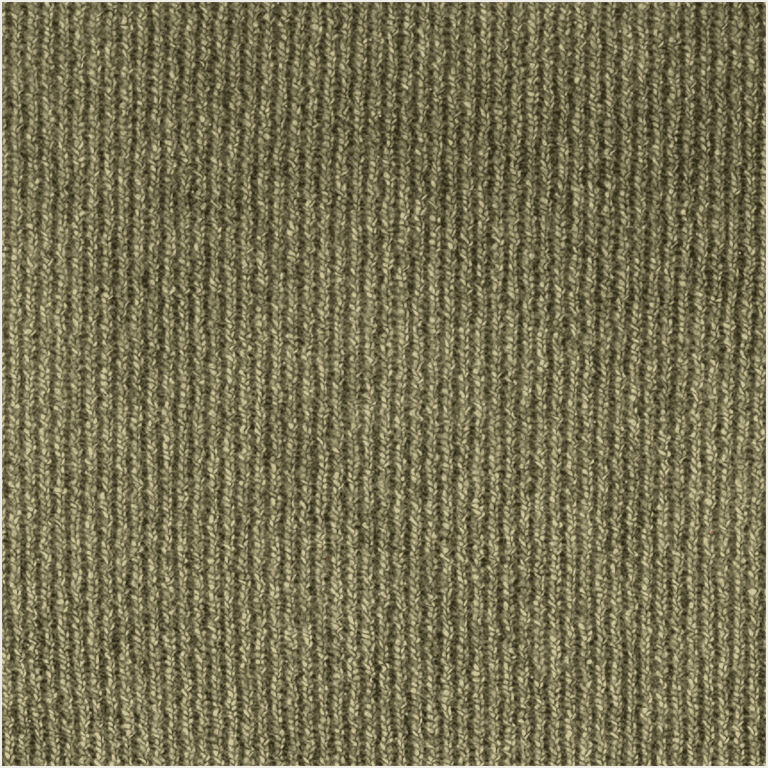
A Shadertoy shader for this texture:

```glsl
// Olive rib-knit cloth: fifty vertical ribs of small slanted stitches, with a thin pale margin.

float hash(vec2 p) {
    vec3 q = fract(vec3(p.xyx) * vec3(0.1031, 0.1030, 0.0973));
    q += dot(q, q.yzx + 33.33);
    return fract((q.x + q.y) * q.z);
}

float noise(vec2 p) {
    vec2 cell = floor(p), f = fract(p);
    f = f * f * (3.0 - 2.0 * f);
    float low = mix(hash(cell), hash(cell + vec2(1, 0)), f.x);
    float high = mix(hash(cell + vec2(0, 1)), hash(cell + vec2(1, 1)), f.x);
    return mix(low, high, f.y);
}

// Lightness of the knit: raised ribs with uneven paired loops, recessed gaps between
float knit(vec2 uv) {
    // Slight drift of the ribs, and a ragged wobble of the yarn
    float x = uv.x * 50.0 + 0.5 * sin(uv.y * 2.5 + uv.x * 2.0)
            + 0.4 * (noise(uv * vec2(3.0, 4.0)) - 0.5)
            + 0.32 * (noise(uv * vec2(70.0, 130.0)) - 0.5);
    float y = uv.y * 110.0 + 1.5 * noise(uv * 5.0)
            + 0.9 * (noise(uv * vec2(70.0, 60.0) + 7.0) - 0.5);
    float rib = floor(x);
    float across = x - rib - 0.5;
    float side = step(0.04, across);

    // Each leg of a stitch is a slanted oval; the right one is slimmer
    float reach = abs(across - 0.04);
    float row = y + hash(vec2(rib, 3.0)) - 1.5 * reach + 0.4 * side;
    vec2 leg = vec2((reach - 0.17) / mix(0.25, 0.19, side), (fract(row) - 0.5) * 1.8);
    float loop = 1.0 - smoothstep(0.3, 1.0, length(leg));
    float shade = hash(vec2(rib * 2.0 + side, floor(row)));

    // Faint loops show at the bottom of the gaps
    float ridge = 1.0 - smoothstep(0.25, 0.43, abs(across + 0.02));
    float gap = 0.13 + 0.12 * sin(6.2832 * y + rib);
    float raised = 0.31 + 0.5 * loop + 0.45 * (shade - 0.5) * loop - 0.08 * side;
    return mix(gap, raised, ridge);
}

void mainImage(out vec4 fragColor, in vec2 fragCoord) {
    vec2 uv = fragCoord / iResolution.xy;

    // Average a few samples to smooth the stitch edges
    float tone = 0.0;
    for (int i = 0; i < 4; i++) {
        vec2 offset = vec2(i % 2, i / 2) * 0.5 - 0.25;
        tone += 0.25 * knit((fragCoord + offset) / iResolution.xy);
    }

    // Fibre grain, heathered patches and broad lighting
    tone += 0.42 * (noise(uv * 430.0) - 0.5) + 0.32 * (noise(uv * 210.0 + 9.0) - 0.5);
    tone += 0.14 * (noise(uv * vec2(60.0, 30.0) + 4.0) - 0.5);
    tone += 0.12 * (noise(uv * 5.0 + 2.0) - 0.5);
    tone += 0.09 - 0.14 * smoothstep(0.45, 0.85, uv.y) * smoothstep(0.0, 0.4, uv.x);
    tone = mix(0.46, tone, mix(1.1, 0.92, uv.y));

    vec3 color = mix(vec3(0.24, 0.22, 0.135), vec3(0.755, 0.725, 0.56), clamp(tone, -0.12, 1.12));

    // Sparse pale lint, rarely reddish
    vec2 lintCell = floor(uv * 90.0);
    float pick = hash(lintCell + 51.0);
    vec2 center = 0.3 + 0.4 * vec2(hash(lintCell + 13.0), hash(lintCell + 29.0));
    float lint = (1.0 - smoothstep(0.06, 0.24, length(fract(uv * 90.0) - center))) * step(0.988, pick);
    vec3 lintColor = mix(vec3(0.84, 0.81, 0.69), vec3(0.62, 0.30, 0.20), step(0.9994, pick));
    color = mix(color, lintColor, 0.7 * lint);

    // Thin pale margin around the cloth
    vec2 inset = min(uv, 1.0 - uv);
    float cloth = smoothstep(0.0018, 0.0036, min(inset.x, inset.y));
    fragColor = vec4(mix(vec3(0.94, 0.93, 0.91), color, cloth), 1.0);
}
```
